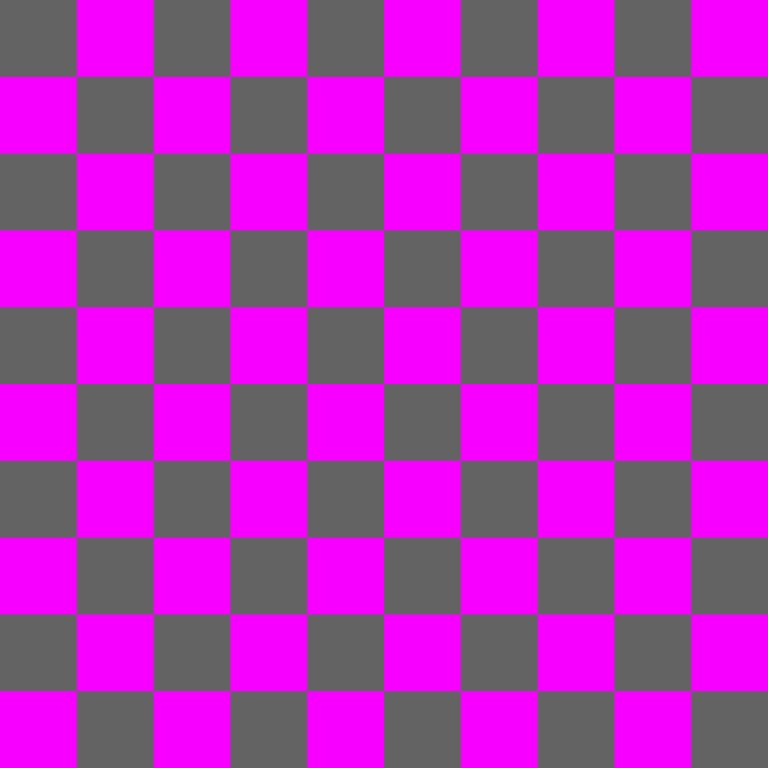
Give the GLSL for this pattern, as a three.js fragment shader.

```glsl
// Draws a ten by ten checkerboard of magenta and grey squares.
varying vec2 vUv;

const float CELLS = 10.0;
const vec3 MAGENTA = vec3(0.97, 0.0, 1.0);
const vec3 GREY = vec3(0.39);

// Square wave per axis: +1 in even cells, -1 in odd ones, with soft edges.
vec2 alternate(vec2 cell, vec2 edgeWidth) {
  vec2 f = fract(cell);
  vec2 edgeDistance = min(f, 1.0 - f);
  vec2 side = 1.0 - 2.0 * mod(floor(cell), 2.0);
  return side * clamp(2.0 * edgeDistance / edgeWidth, 0.0, 1.0);
}

// Share of the first colour, which fills the lower left cell.
float checker(vec2 cell, vec2 edgeWidth) {
  vec2 wave = alternate(cell, edgeWidth);
  return 0.5 + 0.5 * wave.x * wave.y;
}

void main() {
  vec2 cell = vUv * CELLS;
  vec2 edgeWidth = max(fwidth(cell), vec2(0.0001));
  vec3 color = mix(GREY, MAGENTA, checker(cell, edgeWidth));
  gl_FragColor = vec4(color, 1.0);
}
```
